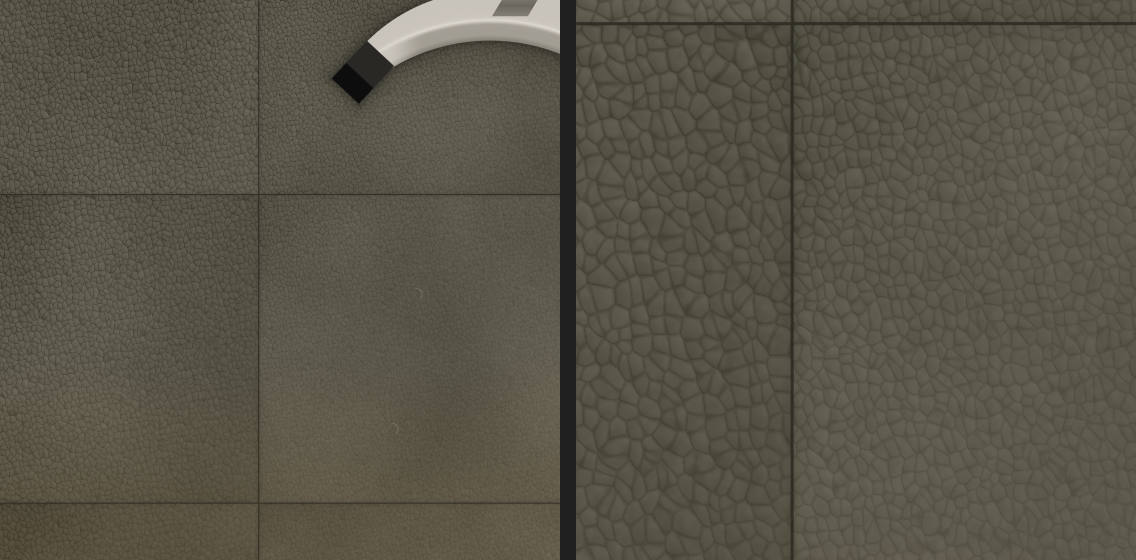
Left, the full canvas; right, a detail of the centre.
Write a Shadertoy shader that draws this texture.

```glsl
// Dark olive leather-grain floor tiles divided by thin seams, with a pale curved
// metal leg and its black foot at the upper right. Grain comes from cellular noise,
// mottling from layered value noise, and the leg from circles and a rotated box.

const float TILE_SIZE = 0.551;
const vec2 SEAM_ORIGIN = vec2(0.462, 0.1016);
const float SEAM_HALF_WIDTH = 0.0009;
const vec3 OLIVE_DARK = vec3(0.265, 0.258, 0.208);
const vec3 OLIVE_LIGHT = vec3(0.410, 0.396, 0.340);
const vec3 WARM_TINT = vec3(0.022, 0.004, -0.010);
const vec3 SEAM_COLOR = vec3(0.16, 0.155, 0.12);
const vec3 METAL = vec3(0.79, 0.77, 0.735);
const vec3 METAL_SHADE = vec3(0.56, 0.54, 0.50);
const vec3 RUBBER = vec3(0.165, 0.155, 0.145);
const vec3 RUBBER_DARK = vec3(0.055, 0.052, 0.05);

vec2 hash22(vec2 p) {
    vec3 q = fract(p.xyx * vec3(0.1031, 0.1030, 0.0973));
    q += dot(q, q.yzx + 33.33);
    return fract((q.xx + q.yz) * q.zy);
}

float valueNoise(vec2 p) {
    vec2 i = floor(p), f = fract(p);
    f = f * f * (3.0 - 2.0 * f);
    float low = mix(hash22(i).x, hash22(i + vec2(1, 0)).x, f.x);
    float high = mix(hash22(i + vec2(0, 1)).x, hash22(i + vec2(1, 1)).x, f.x);
    return mix(low, high, f.y);
}

float fbm(vec2 p) {
    float sum = 0.0, amplitude = 0.5;
    for (int i = 0; i < 4; i++) {
        sum += amplitude * valueNoise(p);
        p = mat2(1.6, 1.2, -1.2, 1.6) * p + 7.3;
        amplitude *= 0.5;
    }
    return sum;
}

// Signed relief of pebbled leather: dark creases, pebbles lit from the upper right.
float leatherGrain(vec2 p) {
    p += 0.7 * vec2(valueNoise(p * 0.6), valueNoise(p * 0.6 + 31.0));
    vec2 cell = floor(p), toCenter = vec2(0.0);
    float nearest = 8.0, second = 8.0;
    for (int y = -1; y <= 1; y++)
    for (int x = -1; x <= 1; x++) {
        vec2 id = cell + vec2(x, y);
        vec2 offset = p - id - 0.1 - 0.8 * hash22(id);
        float d = length(offset);
        second = min(second, max(nearest, d));
        if (d < nearest) { nearest = d; toCenter = offset; }
    }
    float crease = 1.0 - smoothstep(0.0, 0.32, second - nearest);
    return 0.25 + 0.7 * dot(toCenter, vec2(0.8, 0.6)) - 0.85 * crease;
}

float coverage(float d, float pixel) {
    return 1.0 - smoothstep(-0.7 * pixel, 0.7 * pixel, d);
}

float boxDistance(vec2 p, vec2 halfSize) {
    vec2 q = abs(p) - halfSize;
    return length(max(q, 0.0)) + min(max(q.x, q.y), 0.0);
}

vec3 tiledFloor(vec2 p, float pixel) {
    vec2 grid = (p - SEAM_ORIGIN) / TILE_SIZE;
    vec2 tile = floor(grid), local = fract(grid);
    vec2 variation = hash22(tile + 17.0);

    // Broad light falloff, cloudy wear and a small tone shift per tile
    float tone = 0.28 + 0.18 * p.x + 0.12 * (1.0 - p.y);
    tone += 0.75 * (fbm(p * 4.0 + variation * 9.0) - 0.47);
    tone += 0.08 * (variation.x - 0.5);
    tone -= 0.22 * smoothstep(0.55, 0.0, length(local - vec2(0.0, 1.0)));

    // Grain is bold at the upper left and worn smooth at the lower right
    float relief = mix(0.085, 0.03, smoothstep(-0.5, 0.6, p.x - p.y + 0.15));
    vec2 grainPoint = mat2(1.0, -0.12, 0.22, 0.8) * p * mix(105.0, 135.0, step(0.0, tile.x));
    float grain = leatherGrain(grainPoint + variation * 50.0);
    vec3 color = mix(OLIVE_DARK, OLIVE_LIGHT, clamp(tone + 0.12, 0.0, 1.0));
    color += WARM_TINT * smoothstep(0.5, 0.0, p.y);
    color += relief * grain + 0.025 * (valueNoise(p * 240.0) - 0.5);

    // Seams
    vec2 edge = min(local, 1.0 - local) * TILE_SIZE;
    float seam = min(edge.x, edge.y);
    color *= 1.0 - 0.12 * exp(-seam / 0.004);
    return mix(color, SEAM_COLOR, 0.8 * coverage(seam - SEAM_HALF_WIDTH, pixel));
}

// Small pale hooked scuffs
vec3 addScuffs(vec3 color, vec2 p, float pixel) {
    for (int i = 0; i < 2; i++) {
        vec2 q = p - vec2(0.743, 0.474) + float(i) * vec2(0.043, 0.241);
        float ring = abs(length(q) - 0.011) - 0.0008;
        float arc = coverage(ring, pixel) * smoothstep(0.0, 0.008, q.x + 0.4 * q.y);
        color = mix(color, OLIVE_LIGHT + 0.13, 0.6 * arc);
    }
    return color;
}

vec3 addLeg(vec3 color, vec2 p, float pixel) {
    vec2 fromFoot = p - vec2(0.648, 0.871);
    vec2 foot = vec2(dot(fromFoot, vec2(0.73, -0.68)), dot(fromFoot, vec2(-0.68, -0.73)));
    float under = 0.3385 - length(p - vec2(0.875, 0.589));
    float over = length(vec2(min(p.x - 0.875, 0.0), p.y - 0.706)) - 0.311;
    over = mix(over, -0.1, step(0.875, p.x));
    float leg = max(max(under, over), foot.y + 0.03);
    float cap = boxDistance(foot, vec2(0.033, 0.046));

    // Contact shadow, metal with a darker lower side, then a slot near the top
    color *= 1.0 - 0.35 * exp(-max(min(leg, cap), 0.0) / 0.012);
    float side = smoothstep(-0.036, -0.028, under) * smoothstep(0.69, 0.76, p.x);
    vec3 metal = mix(METAL, METAL_SHADE, 0.65 * side);
    metal += 0.08 * exp(-abs(under + 0.037) / 0.003) - 0.1 * smoothstep(-0.012, 0.0, under);
    vec2 slot = p - vec2(0.922, 0.99);
    float slotEdge = boxDistance(vec2(slot.x - 0.6 * slot.y, slot.y), vec2(0.032, 0.019));
    metal = mix(metal, METAL_SHADE * (0.75 + 9.0 * abs(slot.y)), coverage(slotEdge, pixel));
    color = mix(color, metal, coverage(leg, pixel));

    // Rubber foot with a darker end face
    vec3 rubber = mix(RUBBER, RUBBER_DARK, smoothstep(-0.002, 0.002, foot.y - 0.008));
    return mix(color, rubber, coverage(cap, pixel));
}

void mainImage(out vec4 fragColor, in vec2 fragCoord) {
    vec2 p = fragCoord / iResolution.xy;
    float pixel = 1.0 / min(iResolution.x, iResolution.y);
    vec3 color = tiledFloor(p, pixel);
    color = addScuffs(color, p, pixel);
    color = addLeg(color, p, pixel);
    fragColor = vec4(clamp(color, 0.0, 1.0), 1.0);
}
```
